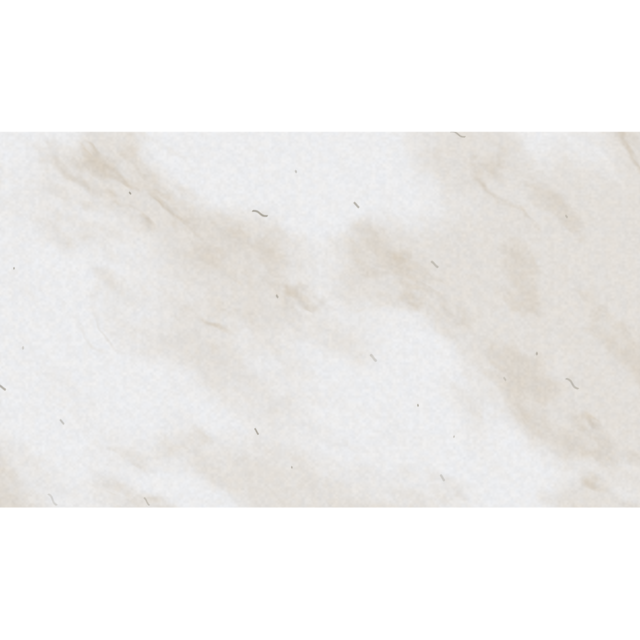
Give the GLSL for this texture, as a Shadertoy shader.

```glsl
// A pale marble slab as a wide band on a white canvas. Warped, stretched noise
// makes diagonal beige clouds; ridged noise adds broken veins, a jittered grid
// adds short dark flecks, and fine noise gives the stone its grain.

#define BAND_BOTTOM 0.207
#define BAND_TOP 0.794
#define VEIN_ANGLE -0.62
#define CLOUD_SCALE vec2(4.2, 8.5)
#define VEIN_SCALE vec2(3.5, 9.0)
#define FLECK_GRID 11.0
#define FLECK_SHARE 0.32
#define GRAIN_AMOUNT 0.045
#define PALE_STONE vec3(0.928, 0.929, 0.933)
#define BEIGE_STONE vec3(0.889, 0.874, 0.854)
#define VEIN_TINT vec3(0.800, 0.755, 0.690)
#define FLECK_TINT vec3(0.560, 0.540, 0.490)

float hash(vec2 p) {
    return fract(sin(dot(p, vec2(127.1, 311.7))) * 43758.5453);
}

float noise(vec2 p) {
    vec2 cell = floor(p), f = fract(p);
    f = f * f * (3.0 - 2.0 * f);
    float low = mix(hash(cell), hash(cell + vec2(1, 0)), f.x);
    float high = mix(hash(cell + vec2(0, 1)), hash(cell + vec2(1, 1)), f.x);
    return mix(low, high, f.y);
}

float fbm(vec2 p) {
    float sum = 0.0, weight = 0.5;
    for (int i = 0; i < 5; i++) {
        sum += weight * noise(p);
        p = mat2(1.6, 1.2, -1.2, 1.6) * p + 7.3;
        weight *= 0.5;
    }
    return sum / 0.97;
}

mat2 rotation(float angle) {
    float c = cos(angle), s = sin(angle);
    return mat2(c, s, -s, c);
}

// Coverage of one short, randomly placed stroke per grid cell
float flecks(vec2 p, float pixel) {
    vec2 cell = floor(p * FLECK_GRID);
    vec2 centre = (cell + 0.3 + 0.4 * vec2(hash(cell + 3.1), hash(cell + 8.7))) / FLECK_GRID;
    float turn = (hash(cell + 5.9) - 0.5) * 0.6;
    vec2 q = rotation(turn) * (p - centre);
    float halfLength = 0.014 * pow(hash(cell + 1.7), 3.0);
    q.y += 0.0015 * sin(q.x * 260.0);
    q.x -= clamp(q.x, -halfLength, halfLength);
    float radius = mix(0.0012, 0.0021, hash(cell + 9.4));
    float soft = max(pixel, 0.0015);
    float stroke = 1.0 - smoothstep(radius - soft, radius + soft, length(q));
    float strength = mix(0.25, 0.75, hash(cell + 6.2));
    return stroke * strength * step(hash(cell), FLECK_SHARE);
}

vec3 marble(vec2 p, float pixel) {
    // Coordinates along and across the slanting veins, gently warped
    vec2 along = rotation(-VEIN_ANGLE) * p;
    vec2 warp = vec2(fbm(p * 6.0 + 2.0), fbm(p * 6.0 + 31.0)) - 0.5;
    vec2 bent = along + 0.10 * warp;

    // Soft clouds, a little warmer towards the right
    float cloud = fbm(bent * CLOUD_SCALE + 14.0) + 0.06 * (p.x - 0.5);
    float beige = smoothstep(0.34, 0.64, cloud);
    vec3 color = mix(PALE_STONE, BEIGE_STONE, beige);

    // Smudges and thin broken veins within the beige parts
    float smudge = smoothstep(0.52, 0.76, fbm(bent * vec2(9.0, 19.0) + 40.0));
    color = mix(color, VEIN_TINT, 0.34 * smudge * beige);
    float ridge = 1.0 - abs(2.0 * fbm(bent * VEIN_SCALE + 63.0) - 1.0);
    float broken = smoothstep(0.48, 0.72, fbm(along * vec2(13.0, 20.0) + 80.0));
    float vein = smoothstep(0.90, 1.0, ridge) * broken;
    color = mix(color, VEIN_TINT, 0.55 * vein * (0.25 + 0.75 * beige));

    // Dark flecks lie along the veins
    color = mix(color, FLECK_TINT, flecks(along, pixel));

    // Fine neutral grain with a trace of warm and cool mottling
    float grain = 0.6 * noise(p * 190.0) + 0.4 * noise(p * 310.0 + 17.0) - 0.5;
    float tint = noise(p * 120.0 + 55.0) - 0.5;
    return color + GRAIN_AMOUNT * grain + 0.012 * tint * vec3(1.0, 0.2, -1.0);
}

void mainImage(out vec4 fragColor, in vec2 fragCoord) {
    vec2 p = fragCoord / iResolution.y;
    float pixel = 1.0 / iResolution.y;
    float edge = min(p.y - BAND_BOTTOM, BAND_TOP - p.y);
    float slab = smoothstep(-pixel, pixel, edge);
    fragColor = vec4(mix(vec3(1.0), marble(p, pixel), slab), 1.0);
}
```
